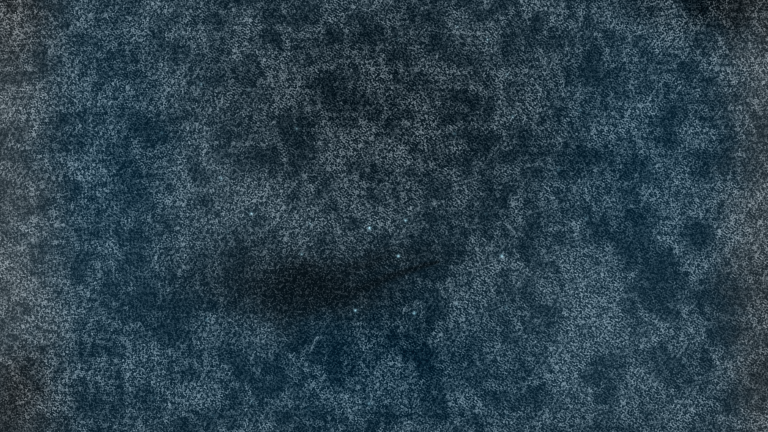
This texture is drawn by a Shadertoy shader. Its source:

```glsl
const float BASE_LEVEL = 0.112;
const float MOTTLE_GAIN = 0.060;
const float GRAIN_GAIN = 0.15;
const float CLUMP_GAIN = 0.23;
const float MOTTLE_SCALE = 13.0;
const float FIBER_SCALE = 22.0;
const float GRAIN_SCALE = 350.0;
const float STAR_CELL = 0.11;
const float STAR_RADIUS = 0.0036;
const vec3 COOL_TINT = vec3(-0.082, 0.0, 0.049);
const vec3 STAR_COLOR = vec3(0.50, 0.62, 0.64);

float hash(vec2 p) {
    return fract(sin(dot(p, vec2(127.1, 311.7))) * 43758.5453);
}

float noise(vec2 p) {
    vec2 cell = floor(p);
    vec2 f = fract(p);
    f = f * f * (3.0 - 2.0 * f);
    float low = mix(hash(cell), hash(cell + vec2(1, 0)), f.x);
    float high = mix(hash(cell + vec2(0, 1)), hash(cell + vec2(1, 1)), f.x);
    return mix(low, high, f.y);
}

float fbm(vec2 p) {
    float sum = 0.0;
    float weight = 0.5;
    float total = 0.0;
    for (int i = 0; i < 5; i++) {
        sum += weight * noise(p);
        total += weight;
        p = mat2(1.6, 1.2, -1.2, 1.6) * p + 7.3;
        weight *= 0.75;
    }
    return sum / total;
}

// Wispy strands along the mid level of the noise
float fibers(vec2 p) {
    float sum = 0.0;
    float weight = 0.55;
    for (int i = 0; i < 3; i++) {
        float ridge = 1.0 - abs(2.0 * noise(p) - 1.0);
        sum += weight * ridge * ridge;
        p = mat2(1.3, 1.6, -1.6, 1.3) * p + 4.1;
        weight *= 0.65;
    }
    return sum;
}

float blob(vec2 p, vec2 center, vec2 radius) {
    vec2 d = (p - center) / radius;
    return exp(-dot(d, d));
}

// Thin line that narrows towards its end
float taper(vec2 p, vec2 a, vec2 b, float width) {
    vec2 ab = b - a;
    float t = clamp(dot(p - a, ab) / dot(ab, ab), 0.0, 1.0);
    float w = width * (1.25 - t);
    float d = length(p - a - ab * t);
    return exp(-d * d / (w * w));
}

// Sparse glints, one candidate per grid cell
float stars(vec2 p) {
    vec2 cell = floor(p / STAR_CELL);
    vec2 jitter = vec2(hash(cell + 3.1), hash(cell + 8.7));
    vec2 center = (cell + 0.2 + 0.6 * jitter) * STAR_CELL;
    float d = length(p - center) / STAR_RADIUS;
    float strength = smoothstep(0.35, 1.0, hash(cell + 15.4));
    return strength * (exp(-d * d) + 0.12 * exp(-d * 0.5));
}

void mainImage(out vec4 fragColor, in vec2 fragCoord) {
    vec2 p = fragCoord / iResolution.y;
    float width = iResolution.x / iResolution.y;
    vec2 warp = vec2(fbm(p * 9.0 + 11.0), fbm(p * 9.0 + 37.0)) - 0.5;
    vec2 q = p + 0.10 * warp;

    // Dusty clumps, strands and fine specks
    vec2 m = p + 0.07 * warp;
    float mottle = 0.72 * fbm(m * MOTTLE_SCALE) + 0.28 * fibers(m * FIBER_SCALE);
    mottle = smoothstep(0.30, 0.70, mottle);
    vec2 g = mat2(0.83, 0.56, -0.56, 0.83) * p * GRAIN_SCALE;
    float grain = 0.6 * noise(g) + 0.4 * noise(g.yx * vec2(-0.71, 0.71) + g * 0.3);
    grain = smoothstep(0.17, 0.93, grain);

    // Broad dark and pale areas
    float upper = blob(q, vec2(0.88, 0.76), vec2(0.40, 0.25));
    float lower = blob(q, vec2(0.93, 0.19), vec2(0.22, 0.17));
    float pale = blob(q, vec2(0.52, 0.58), vec2(0.16, 0.22))
        + blob(q, vec2(0.20, 0.38), vec2(0.18, 0.14))
        + blob(q, vec2(1.42, 0.25), vec2(0.24, 0.18));
    float smear = blob(q, vec2(0.71, 0.35), vec2(0.20, 0.080));
    smear = max(smear, 0.8 * blob(q, vec2(0.83, 0.395), vec2(0.16, 0.032)));
    vec2 fine = p + 0.02 * warp;
    float tail = taper(fine, vec2(0.80, 0.325), vec2(1.01, 0.394), 0.021);
    float shadow = max(smear, 0.95 * tail);

    // Blue pools at both sides and below
    float pools = blob(q, vec2(0.26, 0.58), vec2(0.20, 0.40))
        + blob(q, vec2(1.48, 0.62), vec2(0.24, 0.38))
        + blob(q, vec2(0.85, 0.12), vec2(0.65, 0.20));

    // Worn rim with darker corners
    float rimLeft = 1.0 - smoothstep(0.0, 0.20, q.x);
    float rimRight = 1.0 - smoothstep(0.0, 0.15, width - q.x);
    float rim = max(rimLeft, rimRight);
    float corners = blob(q, vec2(0.0, 1.0), vec2(0.10, 0.13))
        + blob(q, vec2(width - 0.08, 1.0), vec2(0.20, 0.07))
        + blob(q, vec2(0.04, 0.08), vec2(0.09, 0.09))
        + 0.4 * blob(q, vec2(width, 0.20), vec2(0.06, 0.20));

    float level = BASE_LEVEL + MOTTLE_GAIN * mottle;
    level += grain * (GRAIN_GAIN + CLUMP_GAIN * mottle);
    level += 0.070 * rimLeft + 0.045 * rimRight + 0.025 * pale;
    level -= 0.060 * upper + 0.035 * lower + 0.090 * corners;
    level = mix(level, 0.05 + 0.14 * grain * grain, 0.88 * shadow);

    float tint = 0.88 + 0.34 * pools - 0.25 * upper;
    tint *= (1.0 - 0.40 * rim) * (1.0 - 0.5 * clamp(corners, 0.0, 1.0));
    tint *= 1.0 - 0.45 * shadow;
    vec3 color = max(vec3(level) + tint * COOL_TINT, 0.015);

    // Glints gather around the middle
    float gather = blob(p, vec2(0.90, 0.50), vec2(0.48, 0.55));
    color += STAR_COLOR * stars(p) * gather;
    fragColor = vec4(clamp(color, 0.0, 1.0), 1.0);
}
```
